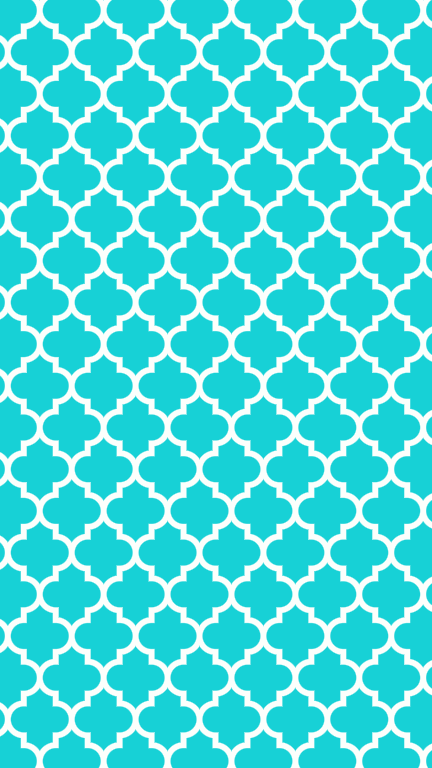
This pattern is drawn by a WebGL 1 fragment shader. Its source:

```glsl
precision highp float;
// Moroccan quatrefoil trellis: white bands between turquoise ogee tiles.

uniform vec2 u_resolution;

// Lengths are fractions of the canvas width, measured from the top left.
const vec2 PERIOD = vec2(0.1479, 0.19306);
const vec2 TILE_CENTRE = vec2(0.0921, 0.1208);
const float BAND_HALF_WIDTH = 0.0069;
const float EDGE_PIXELS = 1.25;
const vec3 TILE_COLOUR = vec3(0.09, 0.82, 0.84);
const vec3 BAND_COLOUR = vec3(0.99, 1.0, 0.99);

float boxDistance(vec2 p, vec2 halfSize) {
  vec2 d = abs(p) - halfSize;
  return length(max(d, 0.0)) + min(max(d.x, d.y), 0.0);
}

// Signed distance to the band: negative inside it.
float trellisDistance(vec2 p) {
  // Mirror into one quarter of the repeat, with tiles at opposite corners.
  vec2 quarter = 0.5 * PERIOD;
  vec2 q = abs(mod(p + quarter, PERIOD) - quarter);

  // The band has half-turn symmetry about the middle of the quarter.
  vec2 middle = 0.5 * quarter;
  vec2 r = q - middle;
  if (r.y < 0.0) r = -r;

  // Short upright step with square corners.
  float radius = middle.x;
  float stepHalfHeight = middle.y - radius;
  float band = boxDistance(r, vec2(BAND_HALF_WIDTH,
                                   stepHalfHeight + BAND_HALF_WIDTH));

  // Quarter circle from the step to the point where lobes touch.
  if (r.x < 0.0) {
    float arc = abs(length(r - vec2(0.0, middle.y)) - radius);
    band = min(band, arc - BAND_HALF_WIDTH);
  }
  return band;
}

void main() {
  vec2 p = vec2(gl_FragCoord.x, u_resolution.y - gl_FragCoord.y) / u_resolution.x;
  float edge = EDGE_PIXELS / u_resolution.x;
  float coverage = clamp(0.5 - trellisDistance(p - TILE_CENTRE) / edge, 0.0, 1.0);
  gl_FragColor = vec4(mix(TILE_COLOUR, BAND_COLOUR, coverage), 1.0);
}
```
